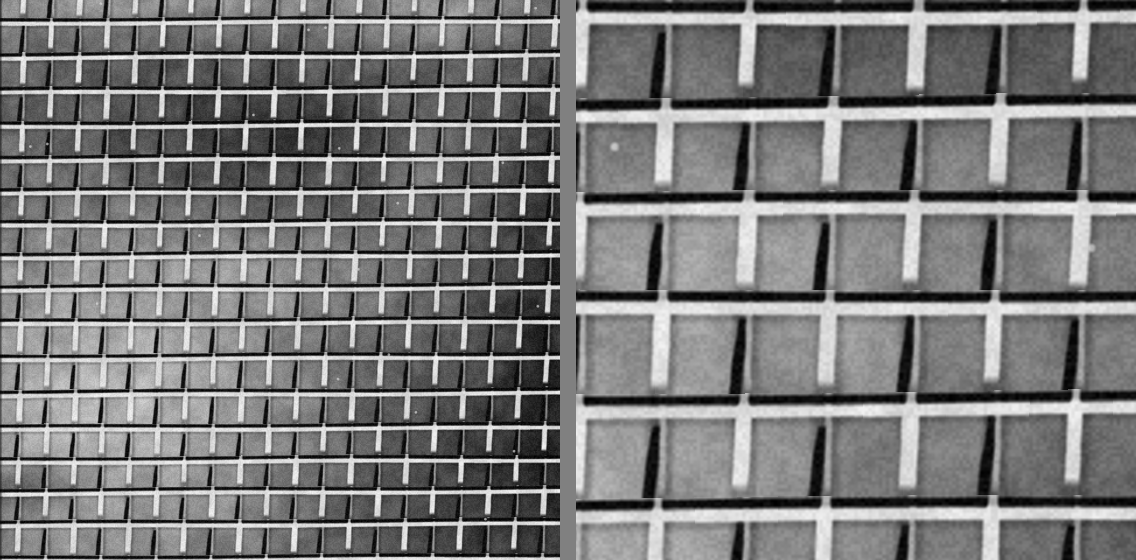
Left, the full canvas; right, a detail of the centre.
A Shadertoy shader for this pattern:

```glsl
// Woven wire mesh over grey tiles: sagging horizontal wires, each a dark line with
// a pale one beneath, and uprights that alternate dark and pale like a checkerboard.
// Broad soft blobs light the tiles; noise adds mottling, grain and a few specks.

float hash(vec2 p) {
    vec3 q = fract(p.xyx * vec3(0.1031, 0.1030, 0.0973));
    q += dot(q, q.yzx + 33.33);
    return fract((q.x + q.y) * q.z);
}

float noise(vec2 p) {
    vec2 i = floor(p), f = fract(p);
    f = f * f * (3.0 - 2.0 * f);
    return mix(mix(hash(i), hash(i + vec2(1, 0)), f.x),
               mix(hash(i + vec2(0, 1)), hash(i + vec2(1, 1)), f.x), f.y);
}

// Soft elliptical spot
float blob(vec2 p, vec2 centre, vec2 radius) {
    vec2 d = (p - centre) / radius;
    return exp(-dot(d, d));
}

// Smooth-edged strip around v = 0
float band(float v, float halfWidth, float soft) {
    return 1.0 - smoothstep(-soft, soft, abs(v) - halfWidth);
}

// Height of horizontal wire k: uneven spacing, slight tilt and sag
float wireY(float k, float x) {
    return 27.0 + 46.2 * k + 3.5 * sin(k * (0.362 + 0.0247 * k))
         - 0.005 * x + 0.8 * sin(x / 90.0 + k * 1.9);
}

// Broad light and shade across the whole sheet, s in 0..1 from the top left
float lighting(vec2 s) {
    float v = 0.41;
    v += 0.30 * blob(s, vec2(0.20, 0.72), vec2(0.36, 0.30));
    v += 0.20 * blob(s, vec2(0.15, 0.00), vec2(0.50, 0.05));
    v += 0.16 * blob(s, vec2(0.78, 0.03), vec2(0.14, 0.07));
    v += 0.12 * blob(s, vec2(0.50, 0.48), vec2(0.18, 0.06));
    v += 0.08 * blob(s, vec2(0.76, 0.30), vec2(0.10, 0.10));
    v -= 0.20 * blob(s, vec2(0.47, 0.25), vec2(0.28, 0.13));
    v -= 0.24 * blob(s, vec2(1.00, 0.50), vec2(0.13, 0.40));
    v -= 0.17 * blob(s, vec2(0.87, 0.87), vec2(0.30, 0.25));
    v -= 0.20 * blob(s, vec2(0.05, 0.87), vec2(0.12, 0.04));
    return v;
}

void mainImage(out vec4 fragColor, in vec2 fragCoord) {
    // 768 units per canvas height, y pointing down
    vec2 s = fragCoord / iResolution.y;
    s.y = 1.0 - s.y;
    vec2 p = s * 768.0;
    float soft = max(1.2, 768.0 / iResolution.y);

    // Row between two uneven wires; each row owns the wire above it
    float y = p.y + 3.0;
    float row = floor((y - 27.0) / 46.2);
    if (y < wireY(row, p.x)) row -= 1.0;
    else if (y >= wireY(row + 1.0, p.x)) row += 1.0;
    float below = p.y - wireY(row, p.x);
    float above = wireY(row + 1.0, p.x) - p.y;

    // Nearest upright, drifting left and closing up down the sheet
    float pitch = 38.35 - 0.5 * s.y;
    float u = (p.x - 30.5 + 8.5 * s.y) / pitch;
    float column = floor(u + 0.5);
    float vary = hash(vec2(column, row) + 40.0) - 0.5;
    float dx = (u - column) * pitch - vary * 1.5 + 0.6 * (noise(p / 9.0) - 0.5);
    float isDark = 1.0 - mod(column + row, 2.0);
    float isPale = 1.0 - isDark;

    // Tiles
    float shade = lighting(s);
    shade += 0.07 * (hash(vec2(floor(u), row) + 7.0) - 0.5);
    shade += 0.10 * (noise(p / 22.0) - 0.5) + 0.06 * (noise(p / 7.0) - 0.5);
    shade = max(shade, 0.12);
    shade *= 1.0 - 0.25 * band(dx - 3.0, 6.0, 2.5) - 0.2 * band(below - 7.0, 4.5, 2.0);

    // Pale horizontal wire, and the glint beside each dark upright
    float pale = 0.92 - 0.10 * noise(p / 13.0);
    float glint = band(dx - 4.0, 1.5, soft) * isDark * smoothstep(2.0, 9.0, above);
    shade = mix(shade, pale, 0.55 * glint);
    shade = mix(shade, pale, band(below - 5.5, 2.7 + 0.5 * vary, soft));

    // Dark horizontal wire
    shade = mix(shade, 0.04, band(below, 2.0 + 0.5 * (noise(p / 30.0) - 0.5), soft));

    // Dark upright: leaning, thin at its top
    float lean = dx + 0.09 * (below - 24.0);
    float thickness = mix(1.7, 2.7, smoothstep(10.0, 30.0, below));
    float dark = band(lean, thickness, soft) * smoothstep(9.0, 12.0, below + 4.0 * vary);
    shade = mix(shade, 0.05, dark * isDark);

    // Pale upright: crosses over the dark wire above and fades before the next
    float girth = mix(2.0, 3.7, smoothstep(0.0, 6.0, below)) + 0.8 * vary;
    float upright = band(dx - 2.8 + 0.03 * below, girth, soft);
    upright *= smoothstep(4.5, 10.0, above + 4.0 * vary);
    upright *= mix(0.75, 1.0, smoothstep(0.0, 4.0, below));
    shade = mix(shade, pale, upright * isPale);

    // Sparse bright specks, film grain and a worn left edge
    vec2 cell = floor(p / 24.0);
    vec2 spot = 24.0 * (cell + 0.2 + 0.6 * vec2(hash(cell + 3.0), hash(cell + 91.0)));
    float speck = step(0.975, hash(cell + 17.0));
    shade = mix(shade, 0.85, 0.7 * speck * (1.0 - smoothstep(0.8, 2.8, length(p - spot))));
    shade += 0.09 * (noise(p / 1.6) - 0.5);
    shade *= mix(0.5, 1.0, smoothstep(0.5, 4.0, p.x));

    fragColor = vec4(vec3(clamp(shade, 0.0, 1.0)), 1.0);
}
```
